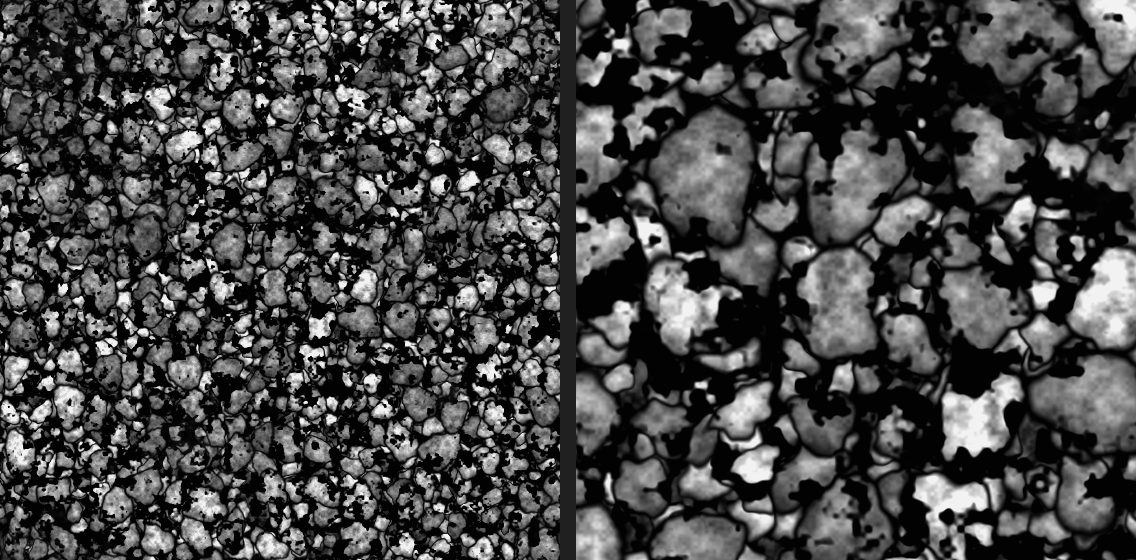
Left: the whole. Right: its middle third, enlarged.
Give the GLSL for this texture, as a WebGL 2 fragment shader.

```glsl
#version 300 es
precision highp float;
// Seamless bed of pitted grey stones packed over black gaps.
uniform vec2 u_resolution;
out vec4 fragColor;

const float TAU = 6.2831853;

float hash(vec2 p, float seed) {
    return fract(sin(dot(p, vec2(127.1, 311.7)) + seed * 74.7) * 43758.5453);
}

// Value noise that wraps after a whole number of cells.
float wrapNoise(vec2 uv, float cells, float seed) {
    vec2 p = uv * cells;
    vec2 i = floor(p);
    vec2 f = fract(p);
    f = f * f * (3.0 - 2.0 * f);
    vec2 a = mod(i, cells);
    vec2 b = mod(i + 1.0, cells);
    return mix(mix(hash(a, seed), hash(vec2(b.x, a.y), seed), f.x),
               mix(hash(vec2(a.x, b.y), seed), hash(b, seed), f.x), f.y);
}

float fbm(vec2 uv, float cells, float seed) {
    float sum = 0.0;
    float weight = 0.5;
    for (int octave = 0; octave < 3; octave++) {
        sum += weight * wrapNoise(uv, cells, seed + float(octave));
        cells *= 2.0;
        weight *= 0.6;
    }
    return sum / 0.98;
}

// Radial measure of a lumpy, slightly squared ellipse: 1 on its outline.
float stoneShape(vec2 p, float radius, float stretch, float phase) {
    p /= radius * vec2(1.0 / stretch, stretch);
    float angle = atan(p.y, p.x);
    float lumps = 0.10 * sin(3.0 * angle + phase) + 0.05 * sin(5.0 * angle - 2.0 * phase);
    vec2 q = abs(p);
    float rounded = pow(pow(q.x, 2.5) + pow(q.y, 2.5) + 1e-6, 0.4);
    return rounded * (1.0 + lumps);
}

// Lays one scattered layer of stones, each with a dark rim, over the layer below.
float layStones(float below, vec2 uv, float count, float radius, float density,
                float seed, float pitField, float grain) {
    vec2 p = uv * count;
    vec2 cell = floor(p);
    float edge = 0.0025 * count / radius;
    float shade = below;
    for (int y = -1; y <= 1; y++) {
        for (int x = -1; x <= 1; x++) {
            vec2 corner = cell + vec2(x, y);
            vec2 id = mod(corner, count);
            if (hash(id, seed) > density) continue;
            vec2 jitter = vec2(hash(id, seed + 1.0), hash(id, seed + 2.0));
            vec2 local = p - corner - mix(vec2(0.22), vec2(0.78), jitter);

            float turn = (hash(id, seed + 3.0) - 0.5) * 2.4;
            float c = cos(turn);
            float s = sin(turn);
            vec2 turned = mat2(c, -s, s, c) * local;
            float size = radius * mix(0.75, 1.15, hash(id, seed + 4.0));
            float stretch = mix(1.0, 1.32, hash(id, seed + 5.0));
            float d = stoneShape(turned, size, stretch, TAU * hash(id, seed + 6.0));

            // Dome shading, mineral grain and black pits that thicken at the rim.
            float tone = mix(0.46, 0.92, hash(id, seed + 7.0));
            float dome = 1.0 - 0.38 * d * d * d + 0.12 * local.y / size;
            float pitLevel = mix(0.26, 0.45, hash(id, seed + 8.0)) + 0.10 * d * d;
            float solid = smoothstep(pitLevel - 0.07, pitLevel + 0.06, pitField);
            float surface = tone * dome * (0.35 + 1.3 * grain) * solid;

            float rim = 1.0 - smoothstep(1.02, 1.22, d);
            float body = 1.0 - smoothstep(1.0 - edge, 1.0 + edge, d);
            shade = mix(shade, 0.0, rim);
            shade = mix(shade, surface, body);
        }
    }
    return shade;
}

void main() {
    vec2 uv = gl_FragCoord.xy / u_resolution;

    // Shared surface detail and a rough warp for chipped outlines.
    float pitField = fbm(uv, 64.0, 11.0);
    float grain = fbm(uv, 110.0, 21.0);
    vec2 warp = vec2(fbm(uv, 48.0, 31.0), fbm(uv, 48.0, 41.0)) - 0.5;
    vec2 rough = uv + 0.012 * warp;

    // Grit first, then ever larger stones on top.
    float grit = smoothstep(0.52, 0.66, fbm(uv, 70.0, 51.0));
    float shade = 0.5 * grit * grain;
    shade = layStones(shade, rough, 38.0, 0.45, 0.85, 60.0, pitField, grain);
    shade = layStones(shade, rough, 20.0, 0.40, 0.88, 80.0, pitField, grain);
    shade = layStones(shade, rough, 13.0, 0.37, 0.74, 100.0, pitField, grain);

    // Dusty patches are dimmer and flatter.
    float dust = smoothstep(0.48, 0.72, fbm(uv, 5.0, 121.0));
    float cloud = fbm(uv, 24.0, 131.0);
    shade = mix(shade, 0.6 * shade + 0.22 * cloud * grain, dust);

    shade = clamp(1.1 * (shade - 0.04), 0.008, 0.95);
    fragColor = vec4(vec3(shade), 1.0);
}
```
